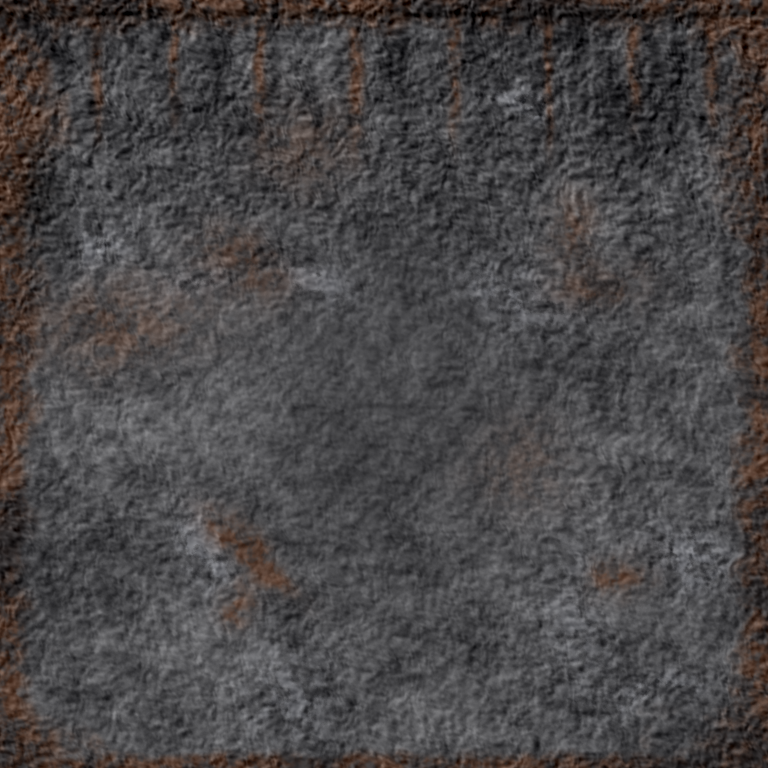
This texture is drawn by a WebGL 1 fragment shader. Its source:

```glsl
precision highp float;
// Weathered grey metal plate with rusted borders, drips and scuffed patches.
uniform vec2 u_resolution;

const vec3 STEEL = vec3(0.287, 0.287, 0.296);
const vec3 RUST = vec3(0.35, 0.235, 0.175);
const vec3 DARK_RUST = vec3(0.15, 0.125, 0.12);
const vec3 SCUFF = vec3(0.45, 0.455, 0.475);
const float GRAIN_SCALE = 135.0;
const float GRAIN_DEPTH = 0.27;
const float MOTTLE = 0.17;
const float DRIP_START = 0.126;
const float DRIP_STEP = 0.1145;

float hash(vec2 p) {
  vec3 q = fract(p.xyx * 0.1031);
  q += dot(q, q.yzx + 33.33);
  return fract((q.x + q.y) * q.z);
}

float noise(vec2 p) {
  vec2 i = floor(p);
  vec2 f = fract(p);
  f = f * f * (3.0 - 2.0 * f);
  return mix(mix(hash(i), hash(i + vec2(1.0, 0.0)), f.x),
             mix(hash(i + vec2(0.0, 1.0)), hash(i + vec2(1.0)), f.x), f.y);
}

float fbm(vec2 p) {
  float sum = 0.0;
  float amp = 0.516;
  for (int i = 0; i < 5; i++) {
    sum += amp * noise(p);
    p = mat2(1.6, 1.2, -1.2, 1.6) * p + 7.3;
    amp *= 0.5;
  }
  return sum;
}

float grainHeight(vec2 p) {
  return 0.6 * noise(p) + 0.4 * noise(mat2(1.5, 1.1, -1.1, 1.5) * p + 19.0);
}

// Soft ellipse: centre in xy, radii in zw, turned by angle
float blot(vec2 p, vec4 shape, float angle) {
  float c = cos(angle);
  float s = sin(angle);
  vec2 d = mat2(c, -s, s, c) * (p - shape.xy) / shape.zw;
  return exp(-dot(d, d));
}

// Full inside a border of the given width, fading just past it
float border(float dist, float width) {
  return 1.0 - smoothstep(0.4, 1.35, dist / width);
}

float drips(vec2 p, float wobble) {
  float sum = 0.0;
  for (int i = 0; i < 8; i++) {
    float k = float(i);
    float x = DRIP_START + DRIP_STEP * k - 0.017 * sin(0.9 * k);
    float reach = 0.19 + 0.06 * hash(vec2(k, 4.0));
    float width = 0.005 + 0.004 * hash(vec2(k, 9.0));
    float across = (p.x - x + 0.012 * (wobble - 0.5)) / width;
    sum += exp(-across * across) * (1.0 - smoothstep(0.4, 1.0, (1.0 - p.y) / reach));
  }
  return sum;
}

void main() {
  vec2 uv = gl_FragCoord.xy / u_resolution;
  float broad = fbm(uv * 7.0 + 3.0);
  float medium = fbm(uv * 24.0 + 11.0);
  float fine = fbm(uv * 70.0 + 31.0);
  vec2 p = uv + 0.05 * (vec2(medium, fbm(uv * 20.0 + 57.0)) - 0.5);
  float upper = smoothstep(0.58, 0.8, uv.y);

  // Bare metal: calm centre, darker upper half with thin vertical runs
  float calm = blot(uv, vec4(0.5, 0.47, 0.22, 0.25), 0.0);
  float shade = MOTTLE * (broad - 0.5) + 0.16 * (medium - 0.5) + 0.26 * (fine - 0.5);
  shade = shade * (1.0 - 0.4 * calm) - 0.015 * calm;
  shade += 0.055 * blot(uv, vec4(0.22, 0.46, 0.2, 0.12), 0.2);
  shade += 0.025 * blot(uv, vec4(0.4, 0.15, 0.3, 0.15), 0.0);
  shade -= 0.05 * blot(uv, vec4(0.77, 0.84, 0.16, 0.1), 0.0);
  float runs = noise(vec2(uv.x * 55.0 + medium, uv.y * 4.0));
  shade -= 0.09 * smoothstep(0.3, 0.9, runs) * smoothstep(0.76, 0.92, uv.y);
  vec3 color = STEEL + shade;

  // Pale scuffs
  float scuff = blot(p, vec4(0.13, 0.68, 0.05, 0.035), 0.0)
    + blot(p, vec4(0.25, 0.63, 0.05, 0.022), 0.3)
    + blot(p, vec4(0.40, 0.64, 0.055, 0.03), -0.4)
    + blot(p, vec4(0.67, 0.615, 0.075, 0.04), -0.5)
    + blot(p, vec4(0.68, 0.87, 0.05, 0.02), 0.0)
    + 1.5 * blot(p, vec4(0.265, 0.28, 0.028, 0.06), 0.35)
    + blot(p, vec4(0.90, 0.27, 0.065, 0.03), -0.3)
    + blot(p, vec4(0.85, 0.1, 0.06, 0.02), 0.25)
    + 0.7 * blot(p, vec4(0.37, 0.09, 0.06, 0.07), 0.0)
    + 0.6 * blot(p, vec4(0.75, 0.19, 0.04, 0.12), 0.0);
  color = mix(color, SCUFF, min(scuff * (0.15 + 0.8 * smoothstep(0.35, 0.65, fine)), 0.8));

  // Rust stains and drips
  float stain = 0.5 * blot(p, vec4(0.16, 0.575, 0.1, 0.05), 0.15)
    + 0.55 * blot(p, vec4(0.32, 0.655, 0.055, 0.035), -0.5)
    + 1.3 * blot(p, vec4(0.325, 0.278, 0.06, 0.02), -0.75)
    + 0.7 * blot(p, vec4(0.31, 0.21, 0.018, 0.025), 0.0)
    + 0.8 * blot(p, vec4(0.80, 0.245, 0.035, 0.022), 0.3)
    + 0.6 * blot(p, vec4(0.775, 0.62, 0.05, 0.025), 0.1)
    + 0.5 * blot(p, vec4(0.75, 0.70, 0.03, 0.045), 0.0)
    + 0.3 * blot(p, vec4(0.68, 0.39, 0.06, 0.05), 0.0)
    + 0.35 * blot(p, vec4(0.39, 0.81, 0.06, 0.05), 0.0);
  stain = (stain + 0.75 * drips(uv, medium)) * (0.35 + 0.8 * smoothstep(0.3, 0.65, fine));
  color = mix(color, RUST * (0.65 + 0.6 * fine), min(stain, 0.8));

  // Ragged corroded borders and corners
  float ragged = 0.2 + 1.6 * medium;
  vec2 far = 1.0 - uv;
  float edge = max(border(uv.x, (0.042 + 0.025 * upper) * ragged), border(far.x, (0.035 + 0.015 * upper) * ragged));
  edge = max(edge, max(border(far.y, 0.036 * ragged), border(uv.y, 0.018 * ragged)));
  float corner = max(border(uv.x + uv.y, 0.12 * ragged), border(far.x + uv.y, 0.14 * ragged));
  edge = max(edge, max(corner, border(far.x + far.y, 0.12 * ragged)));
  edge *= 0.55 + 0.45 * smoothstep(0.3, 0.55, fine);
  color = mix(color, mix(DARK_RUST, RUST, smoothstep(0.35, 0.7, 0.5 * (fine + broad))), 0.9 * edge);
  color *= 1.0 - 0.5 * blot(p, vec4(0.045, 0.74, 0.035, 0.075), 0.0);
  color *= 1.0 - 0.4 * blot(uv, vec4(0.5, 0.982, 9.0, 0.007), 0.0);

  // Raised grain lit from the upper left
  vec2 g = uv * GRAIN_SCALE + 2.5 * vec2(medium, broad);
  vec2 light = vec2(-0.3, 0.3);
  float depth = 0.75 + 0.35 * upper - 0.3 * calm + 0.3 * min(scuff, 1.0) + 0.3 * edge;
  color += (grainHeight(g - light) - grainHeight(g + light)) * GRAIN_DEPTH * depth;
  gl_FragColor = vec4(clamp(color, 0.0, 1.0), 1.0);
}
```
